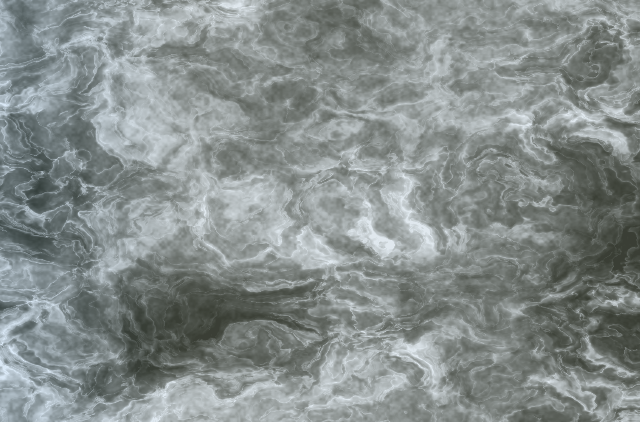
A Shadertoy shader for this texture:

```glsl
const vec3 WATER = vec3(0.31, 0.33, 0.30);
const vec3 FOAM = vec3(0.73, 0.76, 0.77);
const vec3 SKY_TINT = vec3(-0.025, 0.0, 0.03);
const vec2 CELLS = vec2(4.4, 6.4);      // swirls per canvas height
const float BASE_TONE = 0.24;
const float BODY_CONTRAST = 1.25;
const float WARP = 1.25;
const float FRONT_STRENGTH = 0.66;
const float FRONT_DECAY = 0.8;
const float TRAIL_FALLOFF = 17.0;
const float RIM_FALLOFF = 45.0;
const float LACE_STRENGTH = 0.9;
const float SPRAY_CELLS = 150.0;
const float SPRAY_STRENGTH = 0.3;
const int FRONT_LAYERS = 4;

float hash(vec2 p) {
    return fract(sin(dot(p, vec2(127.1, 311.7))) * 43758.5453);
}

float noise(vec2 p) {
    vec2 i = floor(p), f = fract(p);
    f = f * f * (3.0 - 2.0 * f);
    return mix(mix(hash(i), hash(i + vec2(1, 0)), f.x),
               mix(hash(i + vec2(0, 1)), hash(i + vec2(1, 1)), f.x), f.y);
}

float fbm(vec2 p) {
    const mat2 TURN = mat2(1.6, 1.2, -1.2, 1.6);
    float sum = 0.0, weight = 1.0, total = 0.0;
    for (int i = 0; i < 5; i++) {
        sum += weight * noise(p);
        total += weight;
        weight *= 0.5;
        p = TURN * p + 5.3;
    }
    return sum / total;
}

vec2 swirl(vec2 p) {
    return vec2(fbm(p + 3.7), fbm(p + 19.2)) - 0.5;
}

// Foam line: steep on its leading side, wispy on its trailing side
float foamFront(float n) {
    float d = n - 0.5;
    return exp(-max(d * TRAIL_FALLOFF, -d * RIM_FALLOFF));
}

// Soft upright bands of foam along the left side
float wakeBands(vec2 p, vec2 drift) {
    float x = p.x + 0.2 * drift.x;
    float bands = 0.5 + 0.5 * cos(6.2832 * (x - 0.1) / 0.125);
    float reach = smoothstep(0.42, 0.1, x) * mix(0.45, 1.0, p.y);
    return reach * (bands - 0.25);
}

void mainImage(out vec4 fragColor, in vec2 fragCoord) {
    vec2 p = fragCoord / iResolution.y;
    vec2 q = p * CELLS;
    vec2 drift = swirl(q * 0.7);
    q += WARP * drift + 0.7 * swirl(q * 1.9 + 60.0);

    // Broad light and dark water
    float tone = BASE_TONE + BODY_CONTRAST * (fbm(q * 0.6 + 31.0) - 0.5);

    // Foam lines from large to lacy, each layer torn by finer noise
    float patches = smoothstep(0.34, 0.64, fbm(p * CELLS * 0.6 + 47.0));
    float strength = FRONT_STRENGTH, scale = 0.8, foam = 0.0;
    for (int i = 0; i < FRONT_LAYERS; i++) {
        vec2 offset = vec2(11.0, 17.0) * float(i + 1);
        float n = fbm(q * scale + offset);
        float torn = smoothstep(0.2, 0.7, noise(q * scale * 2.3 - offset));
        foam += strength * foamFront(n) * (0.25 + 1.1 * torn);
        strength *= FRONT_DECAY;
        scale *= 1.85;
    }
    tone += foam * (0.5 + 0.75 * patches);

    // Stringy froth, stretched along the flow
    float lace = fbm(q * vec2(4.0, 6.5) + 73.0) - 0.5;
    tone += LACE_STRENGTH * lace * (0.4 + 0.6 * clamp(tone, 0.0, 1.0));

    // Wake at the left, dark trough and surf at the lower left
    float leftSide = smoothstep(0.95, 0.3, p.x);
    float height = p.y + 0.3 * drift.y;
    tone += 0.32 * wakeBands(p, drift);
    tone += 0.3 * leftSide * smoothstep(0.16, 0.04, height);
    tone -= 0.2 * leftSide * exp(-pow((height - 0.22) / 0.06, 2.0));
    tone -= 0.1 * smoothstep(0.95, 1.5, p.x);

    // Fine spray, strongest on foam
    float spray = noise(p * SPRAY_CELLS) + noise(p * SPRAY_CELLS * 0.53 + 8.0) - 1.0;
    tone += SPRAY_STRENGTH * spray * (0.3 + 0.7 * clamp(tone, 0.0, 1.0));

    // Compress the brightest crests
    tone -= 0.5 * max(tone - 0.85, 0.0);
    vec3 color = mix(WATER, FOAM, clamp(tone, -0.2, 1.35));
    color += SKY_TINT * smoothstep(0.5, 0.0, p.x);
    fragColor = vec4(color, 1.0);
}
```
